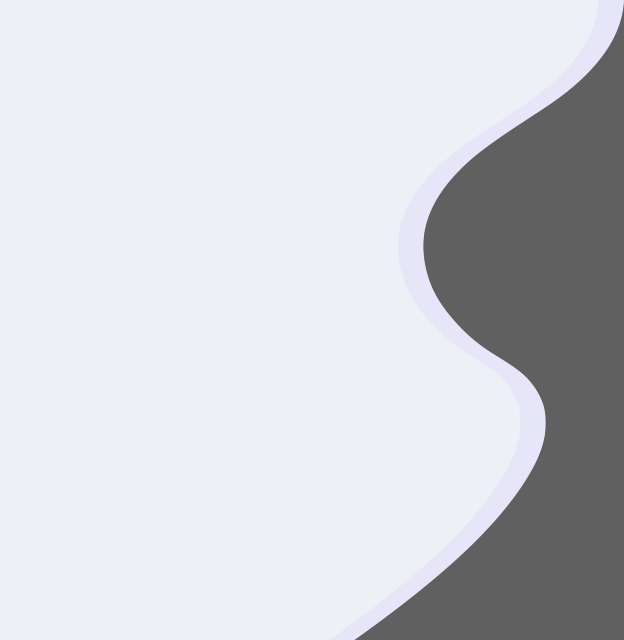
This background is drawn by a Shadertoy shader. Its source:

```glsl
// A pale field meets a dark grey region along a winding vertical edge,
// with a lavender band beside it. The edge is a cubic Hermite spline
// x(y); the band's outer side is the same curve shifted left.

// Knots from bottom to top: height, edge position, slope dx/dy
const int KNOT_COUNT = 14;
const vec3 KNOTS[KNOT_COUNT] = vec3[](
    vec3(0.0, 0.568, 1.44), vec3(0.1341, 0.7406, 1.1),
    vec3(0.2513, 0.8436, 0.64), vec3(0.3333, 0.8743, 0.03),
    vec3(0.3685, 0.8703, -0.34), vec3(0.4076, 0.8463, -0.92),
    vec3(0.4466, 0.7914, -1.66), vec3(0.5013, 0.7259, -0.89),
    vec3(0.5573, 0.6898, -0.39), vec3(0.6159, 0.6785, 0.0),
    vec3(0.7466, 0.75, 1.13), vec3(0.8333, 0.8757, 1.54),
    vec3(0.9122, 0.9652, 0.77), vec3(1.0, 1.0, 0.05));

// Cubic through two knots with the given end slopes
float hermite(vec3 a, vec3 b, float y) {
    float span = b.x - a.x;
    float t = (y - a.x) / span;
    float s = 1.0 - t;
    return s * s * ((1.0 + 2.0 * t) * a.y + t * span * a.z)
         + t * t * ((1.0 + 2.0 * s) * b.y - s * span * b.z);
}

// Horizontal position of the winding edge at height y
float edgeAt(float y) {
    float x = KNOTS[0].y;
    for (int i = 0; i < KNOT_COUNT - 1; i++) {
        if (y >= KNOTS[i].x) x = hermite(KNOTS[i], KNOTS[i + 1], y);
    }
    return x;
}

void mainImage(out vec4 fragColor, in vec2 fragCoord) {
    vec2 uv = fragCoord / iResolution.xy;
    float offset = uv.x - edgeAt(uv.y);

    // One-pixel blend across the slanted edge
    float blend = 0.6 * length(vec2(dFdx(offset), dFdy(offset)));

    vec3 paleField = vec3(0.934, 0.941, 0.961);
    vec3 lavender = vec3(0.906, 0.902, 0.973);
    vec3 darkGrey = vec3(0.376);

    vec3 color = mix(paleField, lavender, smoothstep(-blend, blend, offset + 0.0405));
    color = mix(color, darkGrey, smoothstep(-blend, blend, offset));
    fragColor = vec4(color, 1.0);
}
```
